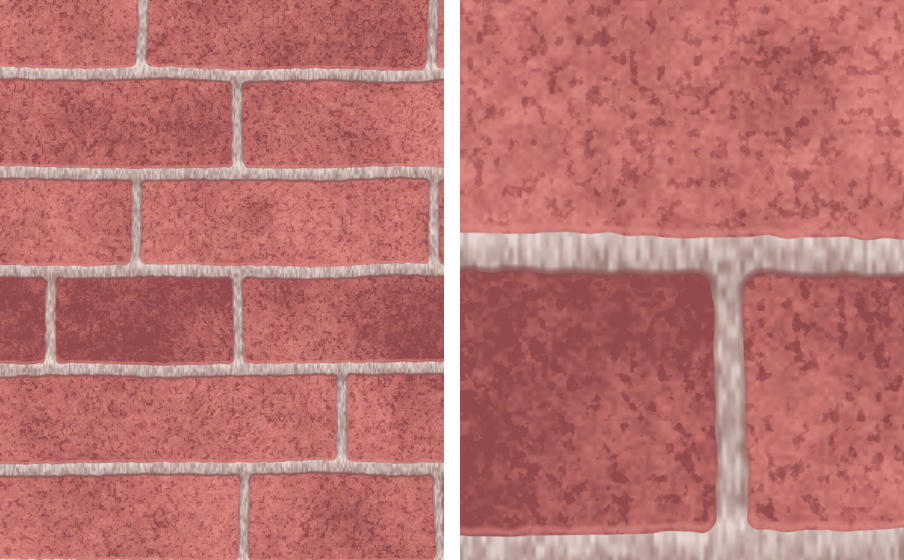
Left: the whole. Right: its middle third, enlarged.
Write a Shadertoy shader that draws this texture.

```glsl
// Weathered red brick wall with pale, streaky mortar in six uneven courses.

const float COURSE = 0.1755;        // height of one course
const float FIRST_BED = 0.134;      // first mortar bed, measured from the top
const vec2 HALF_JOINT = vec2(0.0092, 0.0112);

const vec3 BRICK_DARK = vec3(0.58, 0.29, 0.30);
const vec3 BRICK_MID = vec3(0.735, 0.415, 0.405);
const vec3 BRICK_LIGHT = vec3(0.86, 0.535, 0.51);
const vec3 MORTAR_DARK = vec3(0.64, 0.52, 0.50);
const vec3 MORTAR_LIGHT = vec3(0.90, 0.83, 0.81);
const vec3 EDGE_SHADOW = vec3(0.53, 0.32, 0.32);

// Upright joints of each course, top to bottom
const vec2 JOINTS[6] = vec2[6](
    vec2(0.254, 0.772), vec2(0.424, 1.1), vec2(0.243, 0.776),
    vec2(0.092, 0.424), vec2(0.613, 1.1), vec2(0.436, 0.783));

// Lightness of the bricks in each course, left to right
const vec3 TONES[6] = vec3[6](
    vec3(0.66, 0.58, 0.6), vec3(0.56, 0.65, 0.5), vec3(0.60, 0.74, 0.6),
    vec3(0.20, 0.22, 0.54), vec3(0.57, 0.66, 0.5), vec3(0.64, 0.60, 0.5));

// Scorched areas: centre and radius
const vec3 STAINS[4] = vec3[4](
    vec3(0.69, 0.94, 0.17), vec3(0.76, 0.42, 0.20),
    vec3(0.46, 0.615, 0.06), vec3(0.61, 0.10, 0.11));

float hash(vec2 p) {
    vec3 q = fract(vec3(p.xyx) * 0.1031);
    q += dot(q, q.yzx + 33.33);
    return fract((q.x + q.y) * q.z);
}

float noise(vec2 p) {
    vec2 i = floor(p), f = fract(p);
    f = f * f * (3.0 - 2.0 * f);
    return mix(mix(hash(i), hash(i + vec2(1, 0)), f.x),
               mix(hash(i + vec2(0, 1)), hash(i + vec2(1, 1)), f.x), f.y);
}

float fbm(vec2 p) {
    float sum = 0.0, amp = 0.5;
    for (int i = 0; i < 4; i++) {
        sum += amp * noise(p);
        p = p * 2.03 + 17.1;
        amp *= 0.5;
    }
    return sum / 0.9375;
}

float roundBox(vec2 p, vec2 halfSize, float radius) {
    vec2 d = abs(p) - halfSize + radius;
    return length(max(d, 0.0)) + min(max(d.x, d.y), 0.0) - radius;
}

// Slow sag of the courses plus fine chipping of the edges
vec2 wobble(vec2 p) {
    vec2 slow = vec2(noise(p * 8.0 + 3.0), noise(p * 7.0 + 41.0)) - 0.5;
    vec2 fine = vec2(noise(p * 85.0 + 7.0), noise(p * 85.0 + 90.0)) - 0.5;
    return slow * 0.009 + fine * 0.003;
}

// Relief of a wrinkled round patch
float wrinkles(vec2 p, vec2 centre) {
    float ring = length(p - centre) * 75.0;
    return abs(fract(ring + 2.6 * fbm(p * 42.0)) - 0.5);
}

float emboss(vec2 p, vec2 centre, float radius) {
    float mask = 1.0 - smoothstep(radius * 0.75, radius, length(p - centre));
    vec2 light = vec2(-0.0012, 0.0018);
    return mask * (wrinkles(p, centre) - wrinkles(p + light, centre));
}

float scorch(vec2 p) {
    float sum = 0.0;
    for (int i = 0; i < 4; i++) {
        float reach = length(p - STAINS[i].xy) / STAINS[i].z;
        sum += 1.0 - smoothstep(0.1, 1.0, reach);
    }
    return sum;
}

vec3 brickColor(vec2 p, float tone) {
    float blotch = fbm(p * 8.0 + 5.0) - 0.5;
    float mottle = fbm(p * 75.0) - 0.5;
    float grain = noise(p * 340.0) - 0.5;
    float pits = smoothstep(0.54, 0.72, fbm(p * vec2(185.0, 165.0) + 9.0));
    float t = tone + 0.75 * blotch + 0.6 * mottle + 0.34 * grain - 0.42 * pits;
    t -= 0.36 * scorch(p);
    t += 0.65 * emboss(p, vec2(0.752, 0.792), 0.064);
    t += 0.80 * emboss(p, vec2(0.430, 0.252), 0.078);
    t = clamp(t, 0.0, 1.0);
    return t < 0.5 ? mix(BRICK_DARK, BRICK_MID, t * 2.0)
                   : mix(BRICK_MID, BRICK_LIGHT, t * 2.0 - 1.0);
}

vec3 mortarColor(vec2 p, float rise) {
    float streak = noise(p * vec2(370.0, 130.0)) - 0.5;
    float cloud = fbm(p * 70.0 + 20.0) - 0.5;
    float bed = rise * (1.0 - smoothstep(0.010, 0.032, abs(rise)));
    float t = 0.48 + 0.75 * streak + 0.6 * cloud + 24.0 * bed;
    return mix(MORTAR_DARK, MORTAR_LIGHT, clamp(t, 0.0, 1.0));
}

void mainImage(out vec4 fragColor, in vec2 fragCoord) {
    vec2 p = fragCoord / iResolution.y;
    float pixel = 1.0 / iResolution.y;
    vec2 q = p + wobble(p);

    // Course and brick under this point
    float level = (1.0 - q.y - FIRST_BED) / COURSE + 1.0;
    int row = clamp(int(floor(level)), 0, 5);
    vec2 joints = JOINTS[row];
    int column = int(step(joints.x, q.x) + step(joints.y, q.x));
    float left = column == 0 ? -0.3 : joints[column - 1];
    float right = column == 2 ? 1.4 : joints[column];
    vec2 halfCell = 0.5 * vec2(right - left, COURSE);
    vec2 local = vec2(q.x - 0.5 * (left + right), (0.5 - fract(level)) * COURSE);
    float d = roundBox(local, halfCell - HALF_JOINT, 0.009);

    // Mortar is palest just under the bricks
    float rise = local.y - sign(local.y) * halfCell.y;
    vec3 mortar = mortarColor(p, rise);
    vec3 brick = brickColor(p, TONES[row][column]);
    vec3 color = mix(brick, mortar, smoothstep(-pixel, pixel, d));

    // Shaded upper and side rims, lit lower rim
    float facing = local.y / (halfCell.y - HALF_JOINT.y);
    float rim = 1.0 - smoothstep(0.0, 0.0042, abs(d - 0.0005));
    float lower = smoothstep(0.75, 0.96, -facing);
    float shade = mix(0.4, 0.75, smoothstep(0.8, 0.97, facing)) * (1.0 - lower);
    color = mix(color, EDGE_SHADOW, rim * shade);
    float lip = 1.0 - smoothstep(0.0, 0.004, abs(d + 0.003));
    color = mix(color, BRICK_LIGHT, 0.6 * lip * lower);

    fragColor = vec4(color, 1.0);
}
```
